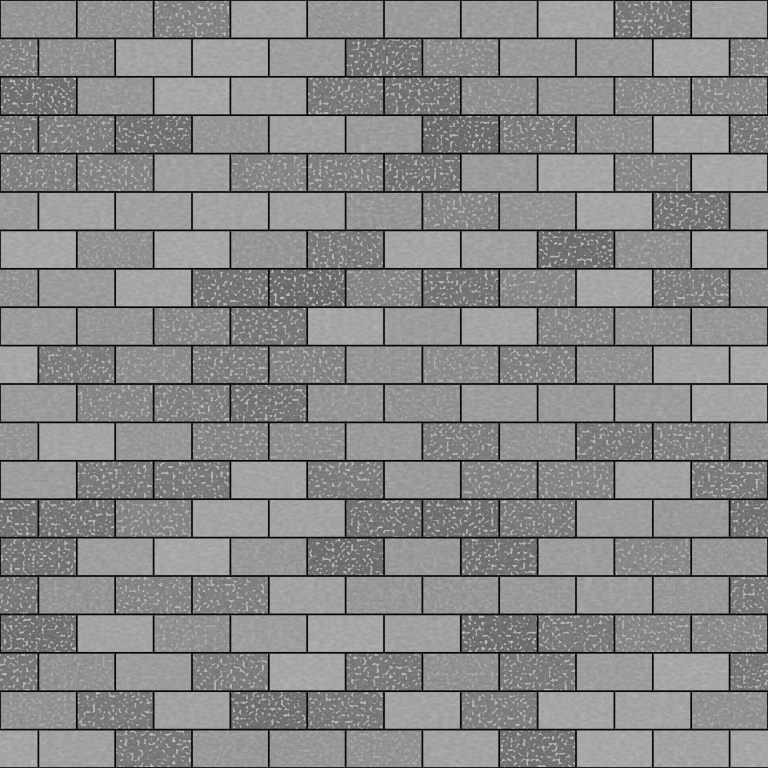
This texture is drawn by a WebGL 2 fragment shader. Its source:

```glsl
#version 300 es
precision highp float;
// Running-bond wall of grey stone blocks with thin black joints, 10 by 20.
// Each block hashes its own tone; pale blocks get soft veins and dark ones
// fine bright speckles, both made from gradient noise that wraps.

uniform vec2 u_resolution;
out vec4 outColor;

const vec2 GRID = vec2(10.0, 20.0);
const float JOINT_WIDTH = 0.0022;
const vec3 JOINT_COLOR = vec3(0.02);
const vec3 PALE_STONE = vec3(0.655);
const vec3 DARK_STONE = vec3(0.42);
const vec3 FLECK_COLOR = vec3(0.76);

// Integer hash of a cell and a seed, giving 0 to 1
float hash(vec2 cell, float seed) {
    uvec3 q = uvec3(ivec3(vec3(cell, seed))) * uvec3(1597u, 3812u, 2741u);
    uint h = (q.x ^ (q.y * 8191u) ^ (q.z * 31337u)) + q.x * 7919u;
    h = (h ^ (h >> 15u)) * 739391u;
    h = (h ^ (h >> 13u)) * 974711u;
    h ^= h >> 16u;
    return float(h & 65535u) / 65535.0;
}

// Dot product of a lattice gradient with the offset from its corner
float cornerSlope(vec2 cell, vec2 corner, vec2 offset, vec2 period, float seed) {
    float angle = 6.28318 * hash(mod(cell + corner, period), seed);
    return dot(vec2(cos(angle), sin(angle)), offset - corner);
}

// Gradient noise over the unit square, with a whole number of cells per side
float wrapNoise(vec2 uv, vec2 period, float seed) {
    vec2 p = uv * period;
    vec2 cell = floor(p);
    vec2 f = p - cell;
    vec2 w = f * f * f * (f * (f * 6.0 - 15.0) + 10.0);
    vec2 e = vec2(0.0, 1.0);
    float low = mix(cornerSlope(cell, e.xx, f, period, seed),
                    cornerSlope(cell, e.yx, f, period, seed), w.x);
    float high = mix(cornerSlope(cell, e.xy, f, period, seed),
                     cornerSlope(cell, e.yy, f, period, seed), w.x);
    return mix(low, high, w.y);
}

// Broken, curling veins: zero crossings of one noise masked by another
float veins(vec2 uv, float period, float seed) {
    float ridge = 1.0 - smoothstep(0.0, 0.16, abs(wrapNoise(uv, vec2(period), seed)));
    float patchy = wrapNoise(uv, vec2(floor(period * 0.7)), seed + 1.0);
    return ridge * smoothstep(-0.1, 0.3, patchy);
}

// Small bright grains
float speckles(vec2 uv, float period, float seed) {
    return smoothstep(0.08, 0.42, wrapNoise(uv, vec2(period), seed));
}

// Stone surface, with darkness from 0 (pale) to 1 (dark)
vec3 stone(vec2 uv, float darkness, float seed) {
    float vein = veins(uv, floor(mix(95.0, 170.0, darkness)), seed);
    float speck = speckles(uv, 241.0, seed + 2.0);
    float grain = wrapNoise(uv, vec2(130.0, 250.0), seed + 3.0);
    float fleck = mix(vein * 0.45, speck, smoothstep(0.0, 0.7, darkness));
    vec3 base = mix(PALE_STONE, DARK_STONE, darkness) + 0.05 * grain;
    return mix(base, FLECK_COLOR, fleck * mix(0.65, 0.9, darkness));
}

// Joint coverage from the distance to the nearest block edge
float jointCoverage(vec2 local, float width, float pixel) {
    vec2 edge = (0.5 - abs(local - 0.5)) / GRID;
    float dist = min(edge.x, edge.y);
    return clamp((0.5 * width - dist) / pixel + 0.5, 0.0, 1.0);
}

void main() {
    vec2 uv = gl_FragCoord.xy / u_resolution;
    float pixel = 1.0 / min(u_resolution.x, u_resolution.y);

    // Block layout: every other course is shifted by half a block
    vec2 p = uv * GRID;
    p.x += 0.5 * mod(floor(p.y) + 1.0, 2.0);
    vec2 block = mod(floor(p), GRID);

    float darkness = pow(hash(block, 5.0), 1.7);
    float seed = 10.0 + floor(900.0 * hash(block, 6.0));
    vec3 color = stone(uv, darkness, seed);
    color = mix(color, JOINT_COLOR, jointCoverage(fract(p), JOINT_WIDTH, pixel));
    outColor = vec4(color, 1.0);
}
```
